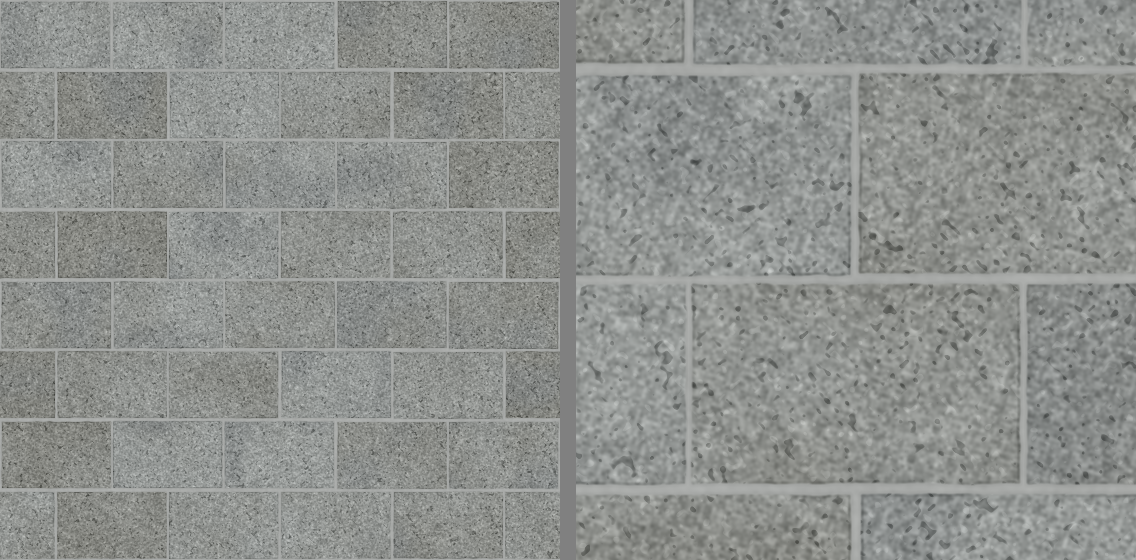
Left: the whole. Right: its middle third, enlarged.
A three.js fragment shader for this texture:

```glsl
varying vec2 vUv;

const vec2 GRID = vec2(5.0, 8.0);
const vec2 JOINT = vec2(0.0046, 0.0060);
const vec3 WARM_STONE = vec3(0.526, 0.530, 0.508);
const vec3 COOL_STONE = vec3(0.598, 0.612, 0.604);
const vec3 SLATE_STAIN = vec3(0.510, 0.525, 0.525);
const vec3 MORTAR = vec3(0.640, 0.648, 0.640);

float hash(vec2 p) {
  return fract(sin(dot(p, vec2(127.1, 311.7))) * 43758.5453);
}

float noise(vec2 p) {
  vec2 i = floor(p);
  vec2 f = fract(p);
  f = f * f * (3.0 - 2.0 * f);
  float low = mix(hash(i), hash(i + vec2(1.0, 0.0)), f.x);
  float high = mix(hash(i + vec2(0.0, 1.0)), hash(i + vec2(1.0, 1.0)), f.x);
  return mix(low, high, f.y);
}

vec2 rotate(vec2 p, float angle) {
  float c = cos(angle);
  float s = sin(angle);
  return vec2(c * p.x - s * p.y, s * p.x + c * p.y);
}

float roundedBox(vec2 p, vec2 halfSize, float radius) {
  vec2 d = abs(p) - halfSize + radius;
  return length(max(d, 0.0)) + min(max(d.x, d.y), 0.0) - radius;
}

// Granules from three turned layers, centred on zero
float granules(vec2 p) {
  float fine = noise(rotate(p, 0.3) * 430.0);
  float medium = noise(rotate(p, 1.1) * 330.0);
  float coarse = noise(rotate(p, 2.0) * 210.0);
  return 0.42 * fine + 0.36 * medium + 0.22 * coarse - 0.5;
}

// Sparse small spots, denser in some patches
float spots(vec2 p, float density) {
  float field = 0.7 * noise(rotate(p, 0.8) * 260.0) + 0.3 * noise(rotate(p, 2.4) * 340.0);
  float threshold = mix(0.76, 0.64, density);
  return smoothstep(threshold, threshold + 0.11, field);
}

vec3 stoneColor(vec2 p, vec2 id, float edge) {
  // Each block gets its own tone and its own piece of the noise
  vec2 q = p + 3.0 * vec2(hash(id + 2.3), hash(id + 7.9));
  float tone = smoothstep(0.05, 0.85, hash(id + 4.7));
  float blotch = noise(q * 15.0);
  float patches = noise(q * 42.0);

  vec3 color = mix(WARM_STONE, COOL_STONE, clamp(tone + 0.7 * (blotch - 0.5), 0.0, 1.0));
  float stain = smoothstep(0.45, 0.9, noise(q * 12.0 + 5.0));
  color = mix(color, SLATE_STAIN, 0.6 * stain * step(0.45, hash(id + 9.1)));
  color += 0.04 * (patches - 0.5);

  // Grain, dark pits, pale flecks and slightly worn borders
  color += 0.33 * granules(q);
  color -= 0.15 * spots(q, patches);
  color += 0.06 * spots(q + 1.7, 0.6);
  color -= 0.012 * smoothstep(-0.010, 0.0, edge);
  return color;
}

vec3 mortarColor(vec2 p, float edge) {
  float mottling = noise(p * 45.0) - 0.5;
  float sand = noise(rotate(p, 0.5) * 280.0) - 0.5;
  float ridge = smoothstep(0.0006, 0.0026, edge);
  return MORTAR + 0.035 * mottling + 0.03 * sand + 0.025 * ridge;
}

void main() {
  // Running bond: every other course shifts by half a block
  vec2 cell = vUv * GRID;
  float row = floor(cell.y);
  cell.x += 0.5 * (1.0 - mod(row, 2.0));
  vec2 id = vec2(mod(floor(cell.x), GRID.x), row);

  // Block outline with small placement and edge irregularities
  vec2 size = 1.0 / GRID;
  vec2 local = (fract(cell) - 0.5) * size;
  vec2 shift = 0.0020 * (vec2(hash(id + 1.4), hash(id + 6.2)) - 0.5);
  float edge = roundedBox(local - shift, 0.5 * (size - JOINT), 0.0012);
  edge += 0.0012 * (noise(vUv * 90.0 + id) - 0.5);

  float mortarMask = smoothstep(-0.0009, 0.0009, edge);
  vec3 color = mix(stoneColor(vUv, id, edge), mortarColor(vUv, edge), mortarMask);

  // Broken shadow line along the joints
  float crease = 1.0 - smoothstep(0.0, 0.0016, abs(edge + 0.0010));
  color -= 0.08 * crease * smoothstep(0.40, 0.80, noise(vUv * 20.0 + id * 3.0));

  gl_FragColor = vec4(color, 1.0);
}
```
